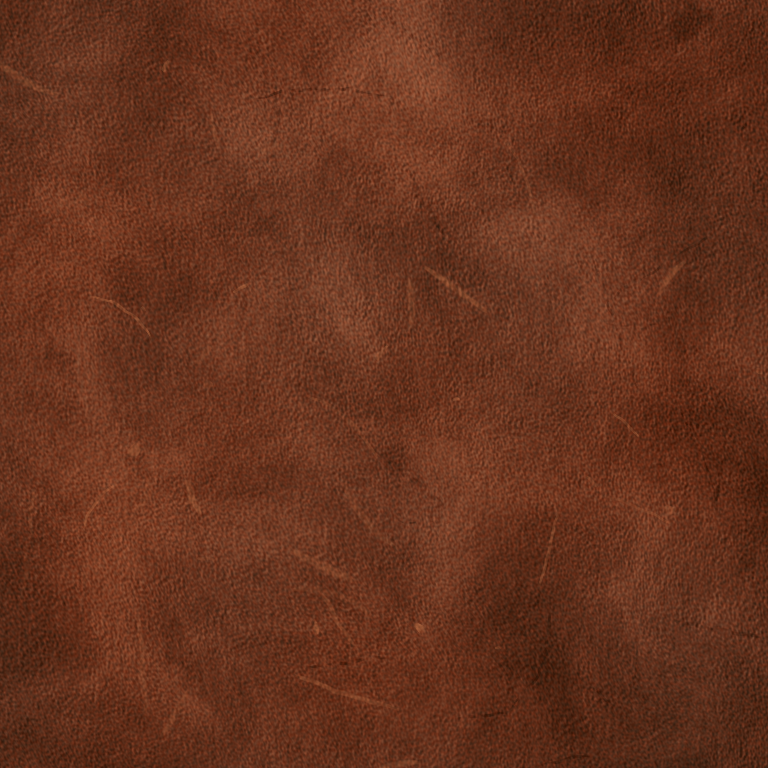
A Shadertoy shader for this texture:

```glsl
// Worn brown leather: cloudy dye made from fractal gradient noise, a crisp
// speckled grain lit from the upper left, and looped curved marks that give
// pale scratches, nicks, dark creases and soft stains.

#define GRAIN_SCALE vec2(265.0, 185.0)
#define GRAIN_DEPTH 0.80
#define SPECKLE 0.85
#define MOTTLE 1.75
#define EDGE_SHADE 0.75
#define SCRATCHES 26
#define NICKS 18
#define CREASES 26
#define DARK_DYE vec3(0.265, 0.125, 0.060)
#define MID_DYE vec3(0.397, 0.193, 0.113)
#define LIGHT_DYE vec3(0.535, 0.295, 0.190)
#define RAW_HIDE vec3(0.640, 0.370, 0.225)

vec2 hash2(vec2 p) {
    vec3 h = fract(p.xyx * vec3(0.1031, 0.1030, 0.0973));
    h += dot(h, h.yzx + 33.33);
    return fract((h.xx + h.yz) * h.zy);
}

mat2 rotation(float angle) {
    float c = cos(angle), s = sin(angle);
    return mat2(c, -s, s, c);
}

float cornerSlope(vec2 cell, vec2 offset) {
    float angle = 6.2832 * hash2(cell).x;
    return dot(vec2(cos(angle), sin(angle)), offset);
}

float gradientNoise(vec2 p) {
    vec2 i = floor(p), f = fract(p);
    vec2 u = f * f * f * (f * (f * 6.0 - 15.0) + 10.0);
    vec2 e = vec2(1.0, 0.0);
    float low = mix(cornerSlope(i, f), cornerSlope(i + e, f - e), u.x);
    float high = mix(cornerSlope(i + e.yx, f - e.yx), cornerSlope(i + 1.0, f - 1.0), u.x);
    return mix(low, high, u.y);
}

float fbm(vec2 p) {
    float sum = 0.0, amplitude = 0.5;
    for (int i = 0; i < 6; i++) {
        sum += amplitude * gradientNoise(p);
        p = rotation(0.65) * p * 2.03 + 17.3;
        amplitude *= 0.7;
    }
    return sum;
}

// Height of the skin: fine grains whose slant drifts, plus wider pores
float grainHeight(vec2 p, float drift) {
    float upright = gradientNoise(rotation(0.05) * p * GRAIN_SCALE + 40.0);
    float slanted = gradientNoise(rotation(0.6) * p * GRAIN_SCALE + 300.0);
    float pores = gradientNoise(rotation(1.9) * p * GRAIN_SCALE.y * 0.6 + 90.0);
    return mix(upright, slanted, drift) + 0.35 * pores;
}

// Coverage of one tapered, slightly bent stroke placed at random
float stroke(vec2 p, float id, float reach, float width) {
    vec2 place = hash2(vec2(id, 3.0)), form = hash2(vec2(id, 11.0));
    vec2 vary = hash2(vec2(id, 23.0));
    vec2 q = rotation(6.2832 * form.x) * (p - place);
    reach *= mix(0.3, 1.0, form.y * form.y);
    float s = q.x / reach;
    float taper = max(1.0 - s * s, 0.0);
    float bend = 2.0 * vary.x - 1.0;
    q.y += reach * 0.3 * bend * bend * bend * s * s;
    float soft = width * mix(0.3, 1.3, vary.y * vary.y) * (0.35 + 0.65 * taper) + 0.7 / iResolution.y;
    float strength = mix(0.25, 1.0, fract(vary.x * 7.0 + form.y));
    return strength * smoothstep(0.0, 0.4, taper) * (1.0 - smoothstep(0.35 * soft, soft, abs(q.y)));
}

void mainImage(out vec4 fragColor, in vec2 fragCoord) {
    vec2 uv = fragCoord / iResolution.xy;
    vec2 wander = vec2(gradientNoise(uv * 5.0 + 3.0), gradientNoise(uv * 5.0 + 61.0));
    vec2 rough = vec2(gradientNoise(uv * 45.0), gradientNoise(uv * 45.0 + 31.0));

    // Cloudy dye, darker towards the borders, with faint upright fibres
    float tone = 0.2 + MOTTLE * fbm(uv * 3.2 + 0.25 * wander + 8.0);
    tone -= EDGE_SHADE * smoothstep(0.3, 0.75, length(uv - vec2(0.45, 0.58)));
    tone += 0.35 * gradientNoise(uv * vec2(190.0, 28.0) + wander);

    // Embossed grain of uneven depth with sharp speckles between
    vec2 skin = uv + 0.012 * wander;
    vec2 light = vec2(-0.0010, 0.0007);
    float drift = smoothstep(-0.3, 0.3, gradientNoise(uv * 3.0 + 47.0) + 0.8 * (0.5 - uv.x));
    float relief = grainHeight(skin - light, drift) - grainHeight(skin + light, drift);
    relief *= 1.0 + 0.8 * gradientNoise(uv * 28.0 + 14.0);
    float speckle = gradientNoise(rotation(0.4) * skin * vec2(310.0, 220.0) + 500.0);
    tone += GRAIN_DEPTH * relief + SPECKLE * speckle;

    // Dark stains and broken creases
    float stain = 0.0, crease = 0.0;
    for (int i = 0; i < 8; i++)
        stain = max(stain, stroke(uv + 0.018 * rough + 0.03 * wander, float(i) + 210.0, 0.06, 0.032));
    for (int i = 0; i < CREASES; i++)
        crease = max(crease, stroke(uv + 0.005 * rough, float(i) + 120.0, 0.12, 0.0045));
    float broken = smoothstep(-0.2, 0.25, gradientNoise(uv * 95.0 + 5.0));
    tone -= 0.6 * stain + 0.9 * crease * broken;

    // Colour ramp with reddish pores and dusty patches
    tone = clamp(tone, -1.4, 1.5);
    vec3 color = MID_DYE + max(tone, 0.0) * (LIGHT_DYE - MID_DYE) + min(tone, 0.0) * (MID_DYE - DARK_DYE);
    color += vec3(0.050, -0.018, -0.030) * gradientNoise(skin * 210.0 + 70.0);
    color += vec3(-0.004, 0.026, 0.032) * gradientNoise(uv * 4.0 + 25.0);

    // Pale scratches and nicks that bare the hide
    float bare = 0.0;
    for (int i = 0; i < SCRATCHES; i++)
        bare = max(bare, 0.7 * stroke(uv + 0.003 * rough, float(i) + 20.0, 0.08, 0.006));
    for (int i = 0; i < NICKS; i++)
        bare = max(bare, 0.8 * stroke(uv + 0.008 * rough, float(i) + 70.0, 0.014, 0.008));
    bare *= 0.5 + 0.5 * broken;
    color = mix(color, RAW_HIDE * (1.0 + 0.2 * relief), bare);

    fragColor = vec4(clamp(color, 0.0, 1.0), 1.0);
}
```
